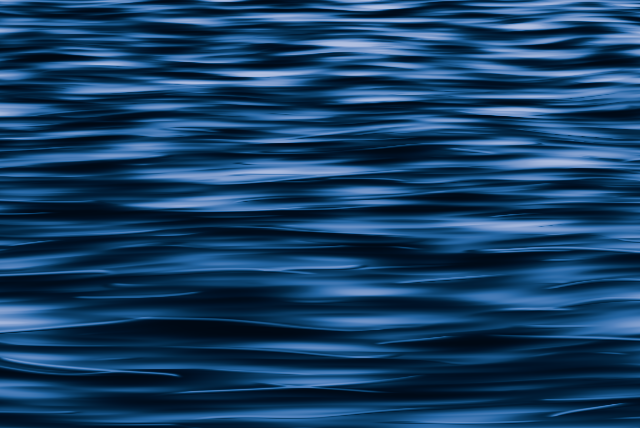
A Shadertoy shader for this texture:

```glsl
// Dark blue rippled water seen at a low angle, with thin bright crest lines.

#define HORIZON 1.40      // height of the vanishing line, in canvas heights
#define ROWS 24.0         // wave rows per unit of depth
#define COLUMNS 2.1       // wave cells across per unit of depth
#define WANDER 0.045      // bending of the wave rows
#define STEEPNESS 0.65    // sharpening of the wave fronts
#define CONTRAST 7.2      // spread of the tones
#define CREST_WIDTH 0.08  // crest line width, in swell cells
#define CREST_LEVEL 0.04  // wave height at which the crest line sits

const int TONE_COUNT = 8;
const vec3 TONES[TONE_COUNT] = vec3[](
    vec3(0.00, 0.03, 0.07), vec3(0.00, 0.07, 0.15),
    vec3(0.01, 0.16, 0.28), vec3(0.05, 0.27, 0.45),
    vec3(0.14, 0.40, 0.64), vec3(0.32, 0.51, 0.74),
    vec3(0.52, 0.63, 0.81), vec3(0.72, 0.77, 0.89));
const float STOPS[TONE_COUNT] = float[](
    0.0, 0.13, 0.39, 0.605, 0.765, 0.89, 0.97, 1.0);

// Random gradient in -1..1 for a lattice point
vec2 hashGradient(vec2 cell) {
    vec3 v = fract(cell.xyx * vec3(0.1031, 0.1030, 0.0973));
    v += dot(v, v.yzx + 33.33);
    return 2.0 * fract((v.xx + v.yz) * v.zy) - 1.0;
}

float gradientNoise(vec2 p) {
    vec2 i = floor(p), f = p - i;
    vec2 u = f * f * f * (f * (f * 6.0 - 15.0) + 10.0);
    vec2 e = vec2(1.0, 0.0);
    float low = mix(dot(hashGradient(i), f),
                    dot(hashGradient(i + e), f - e), u.x);
    float high = mix(dot(hashGradient(i + e.yx), f - e.yx),
                     dot(hashGradient(i + 1.0), f - 1.0), u.x);
    return mix(low, high, u.y);
}

// Noise displaced by itself: steep near side, gentle far side
float wave(vec2 p) {
    float h = gradientNoise(p);
    h = gradientNoise(p + vec2(0.0, STEEPNESS * h));
    return gradientNoise(p + vec2(0.0, STEEPNESS * h));
}

// x: bright line along a steep front, y: dark line just below it
vec2 crestLine(vec2 p, float height, float width) {
    float slope = (wave(p + vec2(0.0, 0.04)) - height) / 0.04;
    float d = (height - CREST_LEVEL) / max(slope, 0.3) / width;
    float patches = smoothstep(-0.2, 0.08, gradientNoise(p * vec2(0.8, 0.6) + 31.7));
    float front = smoothstep(0.1, 0.5, slope) * patches;
    return front * vec2(exp(-d * d), exp(-(d + 2.0) * (d + 2.0)));
}

vec3 toneRamp(float t) {
    vec3 color = TONES[0];
    for (int i = 1; i < TONE_COUNT; i++) {
        float k = (t - STOPS[i - 1]) / (STOPS[i] - STOPS[i - 1]);
        color = mix(color, TONES[i], clamp(k, 0.0, 1.0));
    }
    return color;
}

void mainImage(out vec4 fragColor, in vec2 fragCoord) {
    vec2 uv = fragCoord / iResolution.xy;
    float x = (uv.x - 0.5) * iResolution.x / iResolution.y;

    // Water plane: rows crowd together towards the horizon
    vec2 plane = vec2(x / (HORIZON - uv.y), -log(HORIZON - uv.y));
    plane.y += WANDER * gradientNoise(plane * vec2(1.3, 4.0) + 5.3) - 0.02 * x;
    vec2 p = plane * vec2(COLUMNS, ROWS);

    // Swell, ripples and fine ripples
    vec2 rippleP = p * vec2(1.5, 1.8) + vec2(17.3, 41.6 + 0.12 * p.x);
    vec2 fineP = p * vec2(2.2, 3.2) + vec2(71.9, 9.4 - 0.15 * p.x);
    float swell = wave(p);
    float ripple = wave(rippleP);
    float fine = wave(fineP) * (1.0 - 0.6 * smoothstep(0.6, 1.0, uv.y));
    float height = 0.8 * swell + 0.75 * ripple + 0.5 * fine;

    // Sky light grows towards the upper right, in faint patches
    float light = 0.20 * (uv.y - 0.62) + 0.20 * (uv.x - 0.5) * uv.y;
    light += 0.07 * gradientNoise(plane * vec2(1.1, 3.0) + 12.8);
    float contrast = CONTRAST * mix(0.75, 1.15, uv.y);
    float tone = 1.0 / (1.0 + exp(-contrast * (height + light)));

    // Crest lines are crisp in the middle distance and fade far away
    float focus = 1.0 - 0.9 * smoothstep(0.55, 0.95, uv.y);
    float width = CREST_WIDTH * mix(0.8, 1.5, uv.y);
    vec2 crest = crestLine(p, swell, width)
               + 0.75 * crestLine(rippleP, ripple, 1.6 * width);
    crest = clamp(crest * focus, 0.0, 1.0);
    tone = mix(tone, 0.08, 0.6 * crest.y);
    tone = mix(tone, 0.97, 0.85 * crest.x);

    fragColor = vec4(toneRamp(tone), 1.0);
}
```
